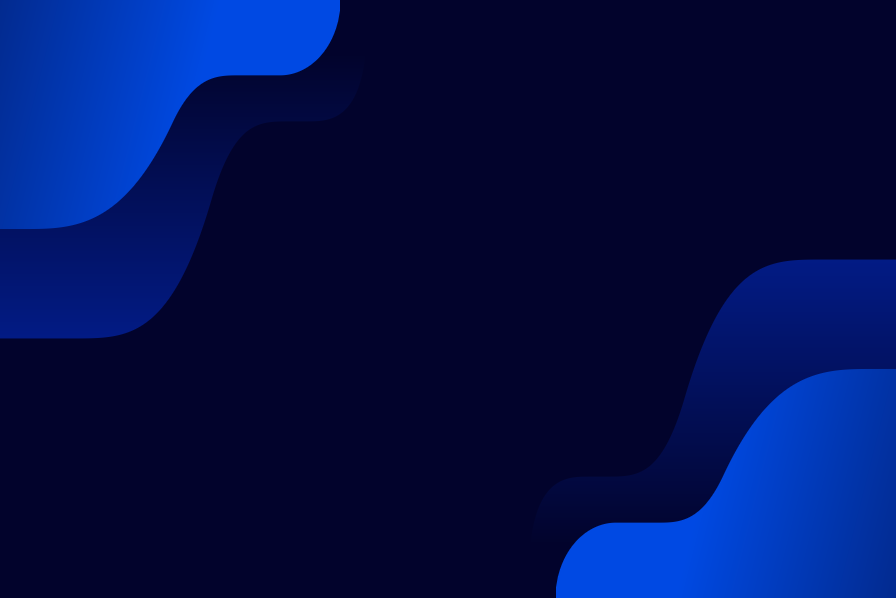
Reproduce this background procedurally as a WebGL 2 fragment shader.

```glsl
#version 300 es
precision highp float;

uniform vec2 u_resolution;
out vec4 fragColor;

const vec2 CANVAS = vec2(1.5, 1.0);
const vec3 NIGHT = vec3(0.006, 0.013, 0.172);
const vec3 INDIGO = vec3(0.008, 0.105, 0.52);
const vec3 COBALT = vec3(0.008, 0.165, 0.56);
const vec3 AZURE = vec3(0.0, 0.288, 0.89);

// Descending S-curve: knots are start, inflection and end along x.
// The inflection height is chosen so both halves share one slope.
float bend(float x, vec3 knots, vec2 heights, float power) {
    float share = (knots.z - knots.y) / (knots.z - knots.x);
    float middle = mix(heights.y, heights.x, share);
    float before = clamp((x - knots.x) / (knots.y - knots.x), 0.0, 1.0);
    float after = clamp((knots.z - x) / (knots.z - knots.y), 0.0, 1.0);
    return x < knots.y ? mix(heights.x, middle, pow(before, power))
                       : mix(heights.y, middle, pow(after, power));
}

// Superelliptic fall from one to zero across the span.
float roundedEnd(float x, vec2 span, float power) {
    float t = clamp((x - span.x) / (span.y - span.x), 0.0, 1.0);
    return pow(max(1.0 - pow(t, power), 0.0), 1.0 / power);
}

// Antialiased coverage of the negative side of a field.
float coverage(float field) {
    float width = max(length(vec2(dFdx(field), dFdy(field))), 1e-5);
    return clamp(0.5 - field / width, 0.0, 1.0);
}

// Both waves of one corner; q is measured inward from that corner.
vec3 paintCorner(vec3 color, vec2 q) {
    // Rear wave, dissolving into the night toward the canvas edge
    float rear = bend(q.x, vec3(0.117, 0.354, 0.488), vec2(0.566, 0.203), 3.5)
               * roundedEnd(q.x, vec2(0.512, 0.615), 3.0);
    vec3 rearColor = mix(NIGHT, INDIGO, clamp((q.y - 0.09) / 0.475, 0.0, 1.0));
    color = mix(color, rearColor, coverage(q.y - rear));

    // Front wave, brightening away from the side
    float front = bend(q.x, vec3(0.039, 0.289, 0.400), vec2(0.383, 0.126), 3.0)
                * roundedEnd(q.x, vec2(0.469, 0.570), 2.0);
    float glow = clamp((q.x + 0.25 * q.y) / 0.37, 0.0, 1.0);
    return mix(color, mix(COBALT, AZURE, glow), coverage(q.y - front));
}

void main() {
    vec2 p = gl_FragCoord.xy / u_resolution * CANVAS;
    vec3 color = paintCorner(NIGHT, vec2(p.x, CANVAS.y - p.y));
    color = paintCorner(color, vec2(CANVAS.x - p.x, p.y));
    fragColor = vec4(color, 1.0);
}
```
